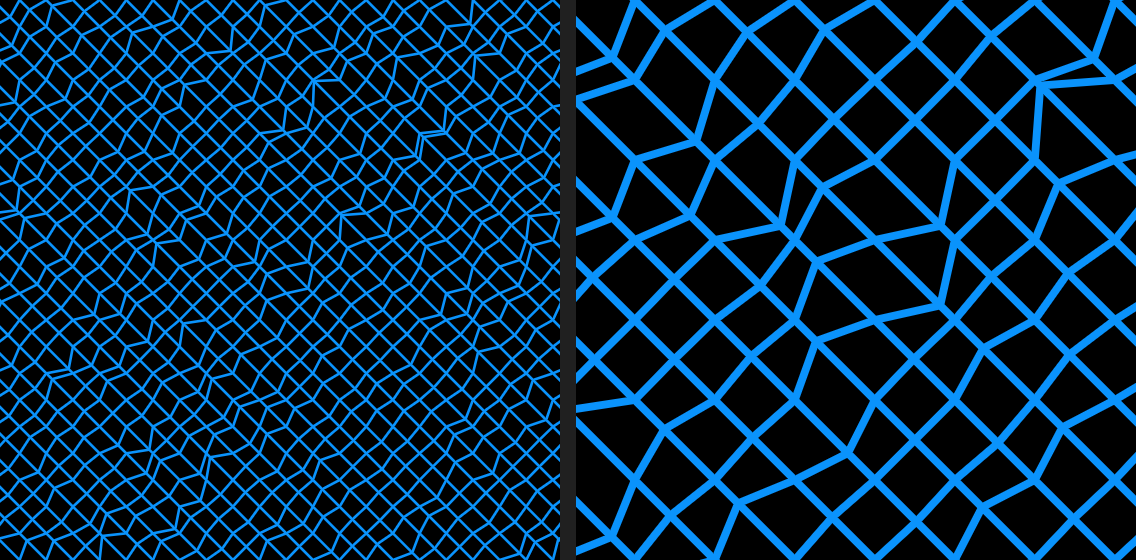
Left, the full canvas; right, a detail of the centre.
Reproduce this pattern procedurally as a WebGL 1 fragment shader.

```glsl
precision highp float;

uniform vec2 u_resolution;

const float CELLS = 21.0;

// Three independent random values per cell, wrapping at the canvas edge
vec3 hash3(vec2 cell) {
  vec3 q = fract(mod(cell, CELLS).xyx * vec3(0.1031, 0.1030, 0.0973) + 0.37);
  q += dot(q, q.yxz + 33.33);
  return fract((q.xxy + q.yxx) * q.zyx);
}

float segmentDistance(vec2 p, vec2 a, vec2 b) {
  vec2 ap = p - a;
  vec2 ab = b - a;
  return length(ap - ab * clamp(dot(ap, ab) / dot(ab, ab), 0.0, 1.0));
}

// Spokes from the four cell corners to a hub that slides along the falling diagonal
float spokesDistance(vec2 p, vec2 cell) {
  float slide = dot(hash3(cell), vec3(1.0 / 3.0)); // bell-shaped around 0.5
  vec2 hub = vec2(slide, 1.0 - slide);
  float falling = segmentDistance(p, vec2(0.0, 1.0), vec2(1.0, 0.0));
  float rising = min(segmentDistance(p, vec2(0.0), hub), segmentDistance(p, vec2(1.0), hub));
  return min(falling, rising);
}

void main() {
  vec2 p = gl_FragCoord.xy / u_resolution * CELLS + vec2(0.265, 0.0);
  float pixel = CELLS / min(u_resolution.x, u_resolution.y);

  // Lines may spill over cell borders, so test the four nearest cells
  vec2 base = floor(p - 0.5);
  float d = 1.0;
  for (int y = 0; y < 2; y++) {
    for (int x = 0; x < 2; x++) {
      vec2 cell = base + vec2(float(x), float(y));
      d = min(d, spokesDistance(p - cell, cell));
    }
  }

  // Blue wires on black
  float wire = clamp((0.049 - d) / pixel + 0.5, 0.0, 1.0);
  gl_FragColor = vec4(vec3(0.04, 0.575, 0.99) * wire, 1.0);
}
```
